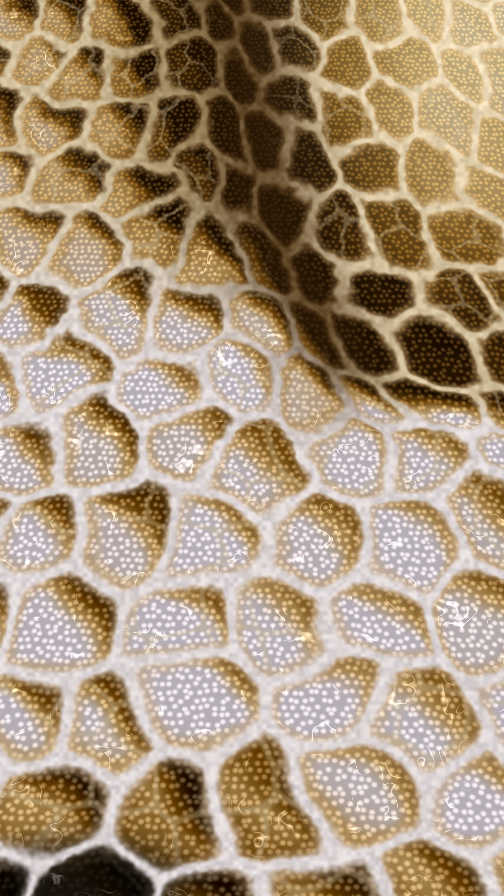
Reproduce this texture procedurally as a Shadertoy shader.

```glsl
// Wet honeycomb membrane: a staggered Voronoi net in perspective, folded into
// a dark valley. Pale ridges enclose amber pits filled with fine papillae,
// faint inner walls and small glints.

vec2 hash2(vec2 p) {
    vec3 q = fract(vec3(p.xyx) * vec3(0.1031, 0.1030, 0.0973));
    q += dot(q, q.yzx + 33.33);
    return fract((q.xx + q.yz) * q.zy);
}

float valueNoise(vec2 p) {
    vec2 i = floor(p), f = fract(p);
    f = f * f * (3.0 - 2.0 * f);
    return mix(mix(hash2(i).x, hash2(i + vec2(1, 0)).x, f.x),
               mix(hash2(i + vec2(0, 1)).x, hash2(i + vec2(1, 1)).x, f.x), f.y);
}

vec2 warp(vec2 p) {
    return vec2(valueNoise(p), valueNoise(p + 41.7)) - 0.5;
}

vec2 cellCentre(vec2 n, float jitter) {
    return n + vec2(0.5 * mod(n.y, 2.0), 0.0) + jitter * (hash2(n + 57.0) - 0.5);
}

// Distance to the nearest cell border; also gives the cell id and local offset.
float cellBorder(vec2 p, float jitter, out vec2 id, out vec2 offset) {
    vec2 base = floor(p);
    float nearest = 1e3, border = 1e3;
    id = base;
    offset = vec2(0.0);
    for (int k = 0; k < 25; k++) {
        vec2 n = base + vec2(k % 5 - 2, k / 5 - 2);
        vec2 d = p - cellCentre(n, jitter);
        if (dot(d, d) < nearest) { nearest = dot(d, d); id = n; offset = d; }
    }
    for (int k = 0; k < 25; k++) {
        vec2 n = id + vec2(k % 5 - 2, k / 5 - 2);
        vec2 d = p - cellCentre(n, jitter);
        vec2 across = offset - d;
        if (dot(across, across) > 1e-4) {
            float h = dot(-0.5 * (offset + d), normalize(across));
            // Smooth minimum rounds the corners of the pits
            float m = max(0.14 - abs(border - h), 0.0);
            border = min(border, h) - m * m * 1.3;
        }
    }
    return max(border, 0.0);
}

// Signed distance to the fold: positive on the bulge at the upper right.
float foldDistance(vec2 p) {
    vec2 path[5] = vec2[5](vec2(0.235, 1.04), vec2(0.255, 0.857), vec2(0.290, 0.69),
                           vec2(0.365, 0.565), vec2(0.60, 0.515));
    float best = 1e3, side = 1.0;
    for (int k = 0; k < 4; k++) {
        vec2 a = p - path[k], b = path[k + 1] - path[k];
        float d = length(a - b * clamp(dot(a, b) / dot(b, b), 0.0, 1.0));
        if (d < best) { best = d; side = sign(b.x * a.y - b.y * a.x); }
    }
    return best * side;
}

// Pit colour from pale lilac through amber to dark brown.
vec3 pitColour(float t) {
    vec3 c = mix(vec3(0.80, 0.77, 0.80), vec3(0.72, 0.58, 0.36), smoothstep(0.0, 0.42, t));
    c = mix(c, vec3(0.47, 0.31, 0.08), smoothstep(0.35, 0.70, t));
    return mix(c, vec3(0.17, 0.10, 0.02), smoothstep(0.62, 1.10, t));
}

void mainImage(out vec4 fragColor, in vec2 fragCoord) {
    vec2 p = fragCoord / iResolution.xy * vec2(0.5625, 1.0);
    float fold = foldDistance(p + 0.025 * warp(p * 14.0));

    // Perspective net: cells shrink upward and crowd together at the fold
    float size = 0.128 - 0.067 * p.y;
    vec2 plain = vec2((p.x - 0.28) / size, -1.1 * log(size / 0.128) / 0.067);
    vec2 net = plain + vec2(20.3, 20.1) + 0.5 * smoothstep(-0.05, 0.05, fold);
    net += vec2(3.0, 2.5) * max(fold, 0.0) + 0.26 * warp(plain * 1.8 + 5.0);
    net += 0.10 * warp(plain * 7.0) * smoothstep(0.2, 0.7, p.y);
    vec2 id, offset, subId, subOffset, dotId, dotOffset;
    float border = cellBorder(net, 0.5, id, offset);
    float subBorder = cellBorder(net * 1.6 + 7.0, 0.6, subId, subOffset);
    border += 0.03 * (valueNoise(p * 170.0) - 0.5);

    // Broad light and shadow
    float bulge = smoothstep(-0.02, 0.025, fold);
    float upper = smoothstep(0.58, 0.85, p.y);
    float glow = 1.0 - smoothstep(0.02, 0.33, length((p - vec2(0.57, 1.0)) * vec2(1.0, 0.85)));
    float foldOffset = (fold - 0.03) / 0.055;
    float deep = exp(-foldOffset * foldOffset) * (1.0 - smoothstep(0.35, 0.47, p.x));
    float leftShade = smoothstep(-0.17, -0.05, fold) * upper;
    float low = 1.0 - smoothstep(0.07, 0.23, p.y + 0.12 * smoothstep(0.2, 0.5, p.x));
    float bulgeShade = 0.95 - 0.36 * smoothstep(0.07, 0.25, fold) - 0.35 * glow;
    float tone = mix(0.03 + 0.28 * upper + 0.55 * leftShade + 0.46 * low, bulgeShade, bulge);
    tone += 0.35 * deep + 0.16 * (hash2(id).x - 0.5);

    // Amber slope on the upper right of each pit, and a fainter rim all round
    float lean = dot(offset, vec2(0.72, 0.69));
    float slope = mix(mix(0.72, 0.48, smoothstep(0.1, 0.4, p.x)), 0.18, bulge);
    tone += slope * smoothstep(-0.05, 0.45, lean) * (1.0 - 0.6 * glow);
    tone += 0.16 * (1.0 - smoothstep(0.08, 0.25, border)) * (1.0 - bulge);
    vec3 colour = mix(pitColour(tone), vec3(0.90, 0.84, 0.62), 0.5 * glow);

    // Round papillae and thin inner walls
    cellBorder(plain * 12.0 + 3.0, 0.6, dotId, dotOffset);
    float papilla = 1.0 - smoothstep(0.10, 0.50, length(dotOffset));
    vec3 papillaLight = mix(vec3(0.27, 0.26, 0.25), vec3(0.22, 0.17, 0.09), max(bulge, upper));
    colour += (papilla - 0.33) * papillaLight * (1.0 - 0.75 * deep);
    float septum = (1.0 - smoothstep(0.01, 0.08, subBorder)) * step(0.5, hash2(id + 9.0).y);
    colour = mix(colour, vec3(0.78, 0.71, 0.57), 0.4 * septum * (1.0 - deep));

    // Raised ridges with a soft amber foot
    vec3 ridge = mix(vec3(0.87, 0.84, 0.84), vec3(0.82, 0.74, 0.58), max(upper, bulge) * 0.85);
    ridge = mix(ridge, vec3(0.48, 0.38, 0.19), 0.55 * leftShade * (1.0 - bulge));
    ridge = mix(ridge, vec3(0.30, 0.20, 0.08), 0.85 * deep);
    ridge += 0.14 * (valueNoise(p * 190.0) - 0.5) + 0.12 * glow;
    colour = mix(ridge * vec3(0.93, 0.84, 0.70), colour, 0.45 + 0.55 * smoothstep(0.06, 0.20, border));
    colour = mix(ridge, colour, smoothstep(0.025, 0.105, border));

    // Black hollow at the lower left
    float hollow = 1.0 - smoothstep(0.03, 0.13, length((p - vec2(0.09, 0.0)) * vec2(0.7, 1.4)));
    colour *= 1.0 - 0.85 * hollow * smoothstep(0.0, 0.10, border);

    // Wet glints, curled and sparse
    float curl = abs(valueNoise(p * 85.0 + 2.0 * warp(p * 60.0)) - 0.5);
    float glint = (1.0 - smoothstep(0.0, 0.07, curl)) * smoothstep(0.60, 0.78, valueNoise(p * 48.0 + 11.0));
    colour += 0.28 * glint * smoothstep(0.05, 0.14, border) * (1.0 - bulge) * (1.0 - smoothstep(0.4, 1.0, tone));
    fragColor = vec4(clamp(colour, 0.0, 1.0), 1.0);
}
```
